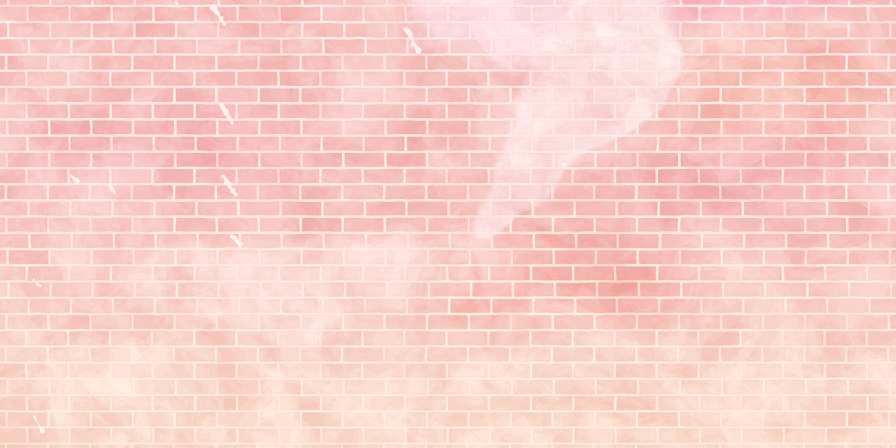
This texture is drawn by a WebGL 2 fragment shader. Its source:

```glsl
#version 300 es
precision highp float;
// Pale pink and peach brick wall in running bond, under worn watercolour washes.
uniform vec2 u_resolution;
out vec4 fragColor;

float hash(vec2 p) {
  return fract(sin(dot(p, vec2(127.1, 311.7))) * 43758.5453);
}

float noise(vec2 p) {
  vec2 i = floor(p), f = fract(p);
  f = f * f * (3.0 - 2.0 * f);
  return mix(mix(hash(i), hash(i + vec2(1, 0)), f.x),
             mix(hash(i + vec2(0, 1)), hash(i + vec2(1, 1)), f.x), f.y);
}

float fbm(vec2 p) {
  float sum = 0.0, amp = 0.5;
  for (int i = 0; i < 5; i++) {
    sum += amp * noise(p);
    p = mat2(1.6, 1.2, -1.2, 1.6) * p + 7.3;
    amp *= 0.5;
  }
  return sum;
}

float segment(vec2 p, vec2 a, vec2 b) {
  vec2 ab = b - a;
  return length(p - a - ab * clamp(dot(p - a, ab) / dot(ab, ab), 0.0, 1.0));
}

// Soft round spot of paint
float spot(vec2 p, vec2 center, vec2 radius) {
  vec2 q = (p - center) / radius;
  return exp(-dot(q, q));
}

// Pigment before the brickwork is drawn over it
vec3 washes(vec2 p) {
  vec2 w = p + 0.16 * (vec2(fbm(p * 5.0), fbm(p * 5.0 + 40.0)) - 0.48);
  vec3 c = mix(vec3(0.985, 0.86, 0.80), vec3(0.968, 0.765, 0.745), smoothstep(0.0, 0.55, w.y));
  c = mix(c, vec3(0.96, 0.72, 0.74), 0.5 * spot(w, vec2(0.35, 0.65), vec2(0.4, 0.14)));
  c = mix(c, vec3(0.96, 0.69, 0.66), 0.75 * spot(w, vec2(1.24, 0.40), vec2(0.17, 0.12)));
  c = mix(c, vec3(0.97, 0.74, 0.69), 0.7 * spot(w, vec2(1.72, 0.82), vec2(0.22, 0.13)));
  c = mix(c, vec3(0.96, 0.69, 0.71), 0.6 * spot(w, vec2(1.68, 0.60), vec2(0.3, 0.10)));
  c = mix(c, vec3(0.96, 0.66, 0.72), 0.7 * smoothstep(0.93, 1.02, w.y) * smoothstep(1.3, 1.6, p.x));

  // Lilac bloom at the top, its ragged tail, and a cream sweep below
  float bloom = segment(w, vec2(1.08, 1.02), vec2(1.34, 0.98)) - 0.17;
  float tail = segment(w, vec2(1.36, 0.86), vec2(1.08, 0.47)) - 0.035 - 0.14 * smoothstep(0.45, 0.95, w.y);
  c = mix(c, vec3(0.98, 0.84, 0.87), 0.85 * smoothstep(0.04, -0.07, bloom));
  c = mix(c, vec3(0.985, 0.87, 0.87), 0.8 * smoothstep(0.008, -0.012, tail));
  float sweep = segment(w, vec2(0.38, 0.36), vec2(0.98, 0.37)) - 0.075;
  c = mix(c, vec3(0.985, 0.86, 0.83), 0.65 * smoothstep(0.02, -0.02, sweep));

  // Overlapping blots with crisp drying edges
  for (int i = 0; i < 3; i++) {
    float k = float(i);
    float f = fbm(w * (7.0 + 5.0 * k) + 19.0 * k);
    c += vec3(0.006, 0.022, 0.022) * (smoothstep(0.52, 0.54, f) - smoothstep(0.40, 0.38, f));
  }
  // Faint vertical seam where two washes meet
  float seam = smoothstep(1.366, 1.370, p.x) * smoothstep(1.62, 1.37, p.x) * smoothstep(0.6, 0.35, p.y);
  return c - vec3(0.005, 0.025, 0.025) * seam;
}

// Chipped white flecks, mostly on the upper left
float flecks(vec2 p, float aa) {
  float cover = 0.0;
  vec2 home = floor(p / 0.11);
  for (int y = -1; y <= 1; y++)
    for (int x = -1; x <= 1; x++) {
      vec2 id = home + vec2(x, y);
      vec2 center = (id + 0.2 + 0.6 * vec2(hash(id + 3.1), hash(id + 8.7))) * 0.11;
      float size = mix(0.006, 0.024, hash(id + 5.3));
      vec2 tilt = size * vec2(-0.6, 0.3 + hash(id + 2.2));
      float d = segment(p, center - tilt, center + tilt) - 0.22 * size + 0.007 * (noise(p * 110.0) - 0.5);
      float chance = 0.17 * smoothstep(1.05, 0.5, center.x) * smoothstep(0.0, 0.6, center.y);
      cover = max(cover, step(hash(id), chance) * smoothstep(aa, -aa, d));
    }
  return cover;
}

void main() {
  vec2 p = gl_FragCoord.xy / u_resolution.y;
  float aa = 0.8 / u_resolution.y;

  // Running bond: about 27.6 courses down and 21.3 bricks across
  vec2 brick = vec2(0.0938, 0.0362);
  vec2 q = p + 0.0016 * (vec2(noise(p * 45.0), noise(p * 45.0 + 30.0)) - 0.5);
  float course = floor((0.987 - q.y) / brick.y);
  float shift = 0.0625 - 0.5 * brick.x * mod(course, 2.0) + 0.008 * (hash(vec2(course, 4.0)) - 0.5);
  vec2 grid = vec2(q.x - shift, 0.987 - q.y) / brick;
  vec2 id = floor(grid);
  vec2 box = abs(fract(grid) - 0.5) * brick - 0.5 * brick + 0.0029 + 0.002;
  float edge = length(max(box, 0.0)) + min(max(box.x, box.y), 0.0) - 0.002;

  // Brick faces with uneven tone, grain and darker rims
  vec3 color = washes(p);
  color += vec3(0.008, 0.03, 0.03) * (hash(id) - 0.5);
  color += vec3(0.012, 0.04, 0.04) * (fbm(p * vec2(45.0, 70.0)) - 0.48);
  color -= vec3(0.006, 0.022, 0.022) * smoothstep(-0.004, 0.0, edge);

  // Mortar, thinned in worn places
  vec3 mortar = mix(vec3(0.995, 0.925, 0.885), vec3(0.99, 0.91, 0.915), smoothstep(0.5, 1.0, p.y));
  float wear = 0.72 + 0.28 * smoothstep(0.3, 0.6, fbm(p * 14.0));
  color = mix(color, mortar, wear * smoothstep(-aa, aa, edge));

  color = mix(color, vec3(1.0, 0.965, 0.945), 0.9 * flecks(p, aa));
  fragColor = vec4(clamp(color, 0.0, 1.0), 1.0);
}
```
